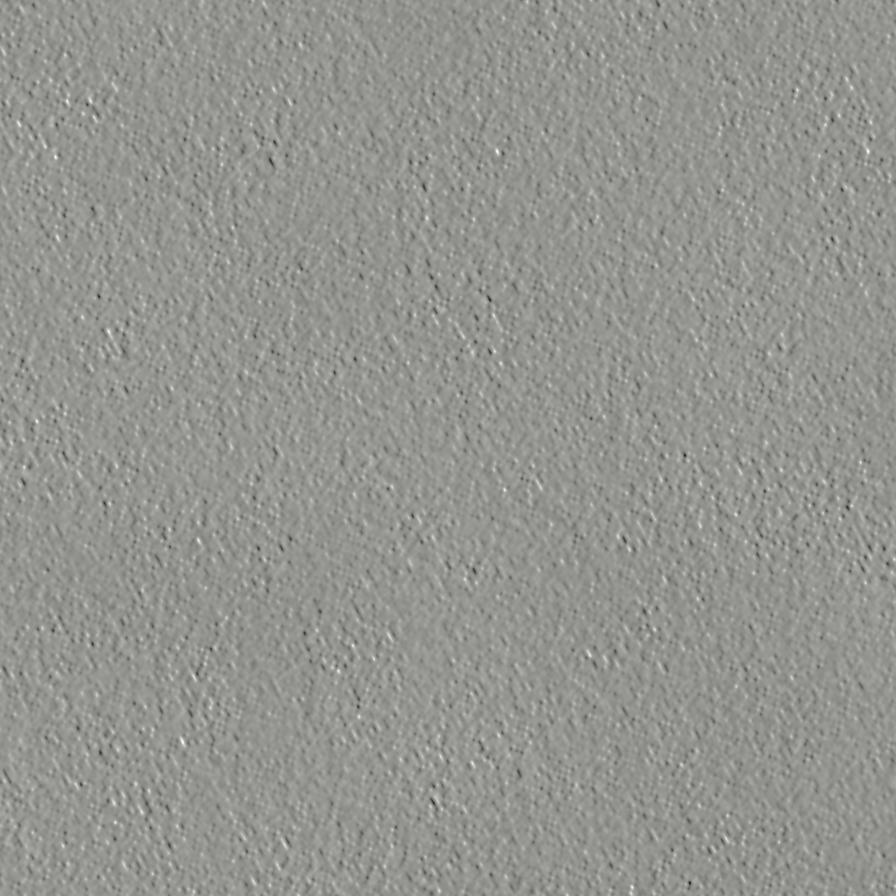
This texture is drawn by a WebGL 1 fragment shader. Its source:

```glsl
precision highp float;
// Fine grey plaster: a two-layer noise height field lit from the side.
// The slope along the light is sharpened so that most of the ground stays
// calm while short dark strokes and a few pale glints stand out.

uniform vec2 u_resolution;

const vec3 BASE_COLOR = vec3(0.578, 0.583, 0.563);
const vec2 LIGHT_DIR = vec2(0.97, 0.243);
const float LIGHT_STEP = 0.004;      // distance between the two height samples
const float STROKE_STRETCH = 0.88;   // below 1 lengthens grains across the light
const float COARSE_FREQ = 128.0;     // cells per canvas
const float FINE_FREQ = 222.0;
const float COARSE_WEIGHT = 0.5;
const float FINE_WEIGHT = 0.6;
const float RELIEF_GAIN = 0.19;
const float CALM = 0.8;              // response to gentle slopes
const float SHARPEN = 3.0;           // extra response to steep slopes
const float SHADOW_BOOST = 1.1;
const float GRAIN_FREQ = 205.0;
const float GRAIN_DEPTH = 0.045;
const float PATCH_FREQ = 17.0;
const float PATCH_DEPTH = 0.5;
const float TONE_FREQ = 6.0;
const float TONE_DEPTH = 0.018;

float hash(vec2 p) {
  vec3 q = fract(vec3(p.xyx) * 0.1031);
  q += dot(q, q.yzx + 33.33);
  return fract((q.x + q.y) * q.z);
}

float valueNoise(vec2 p) {
  vec2 cell = floor(p);
  vec2 f = fract(p);
  f = f * f * (3.0 - 2.0 * f);
  float low = mix(hash(cell), hash(cell + vec2(1.0, 0.0)), f.x);
  float high = mix(hash(cell + vec2(0.0, 1.0)), hash(cell + vec2(1.0, 1.0)), f.x);
  return mix(low, high, f.y);
}

// Two layers turned apart so that no grid shows
float height(vec2 p) {
  const mat2 TURN = mat2(0.8, 0.6, -0.6, 0.8);
  vec2 coarse = TURN * p;
  vec2 fine = TURN * coarse;
  return COARSE_WEIGHT * valueNoise(coarse * COARSE_FREQ + 137.0)
       + FINE_WEIGHT * valueNoise(fine * FINE_FREQ + 274.0);
}

// Signed slope along the light, in a frame turned to face it
float relief(vec2 p) {
  vec2 across = vec2(-LIGHT_DIR.y, LIGHT_DIR.x);
  vec2 q = vec2(dot(p, LIGHT_DIR), dot(p, across) * STROKE_STRETCH);
  vec2 offset = vec2(0.5 * LIGHT_STEP, 0.0);
  return height(q + offset) - height(q - offset);
}

void main() {
  vec2 p = gl_FragCoord.xy / min(u_resolution.x, u_resolution.y);

  // Rough and smooth patches scale the slope
  float patches = valueNoise(p * PATCH_FREQ + 41.0);
  float slope = relief(p) * (1.0 + PATCH_DEPTH * (patches - 0.5));

  // Steep slopes stand out, shadows a little more than glints
  float shade = RELIEF_GAIN * slope * (CALM + SHARPEN * slope * slope);
  shade *= slope < 0.0 ? SHADOW_BOOST : 1.0;

  // Undirected grain and a slow drift of the overall tone
  float grain = GRAIN_DEPTH * (valueNoise(p * GRAIN_FREQ + 59.0) - 0.5);
  float tone = TONE_DEPTH * (valueNoise(p * TONE_FREQ + 83.0) - 0.5);

  gl_FragColor = vec4(BASE_COLOR + shade + grain + tone, 1.0);
}
```
